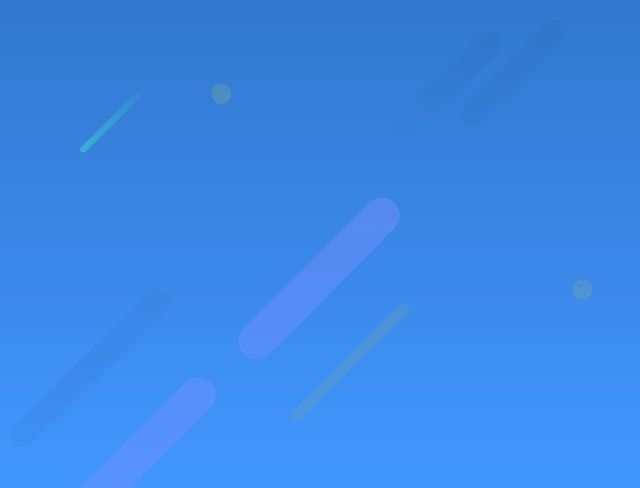
Write a Shadertoy shader that draws this background.

```glsl
// Distance to a capsule in x, position along its axis from a to b in y
vec2 capsule(vec2 p, vec2 a, vec2 b, float radius) {
    vec2 axis = b - a;
    float along = clamp(dot(p - a, axis) / dot(axis, axis), 0.0, 1.0);
    return vec2(length(p - a - axis * along) - radius, along);
}

float cover(float dist) {
    float soft = 0.75 / iResolution.y;
    return 1.0 - smoothstep(-soft, soft, dist);
}

// Blends a capsule whose opacity runs from alphaA to alphaB
void addBar(inout vec3 col, vec2 p, vec2 a, vec2 b, float radius,
            vec3 tint, float alphaA, float alphaB) {
    vec2 bar = capsule(p, a, b, radius);
    col = mix(col, tint, cover(bar.x) * mix(alphaA, alphaB, bar.y));
}

void addDot(inout vec3 col, vec2 p, vec2 center, vec3 tint, float alpha) {
    col = mix(col, tint, cover(length(p - center) - 0.0205) * alpha);
}

void mainImage(out vec4 fragColor, in vec2 fragCoord) {
    vec2 p = fragCoord / iResolution.y;
    p.x *= 1.3128 * iResolution.y / iResolution.x;

    vec3 violet = vec3(0.50, 0.56, 1.0);
    vec3 olive = vec3(0.45, 0.65, 0.60);
    vec3 teal = vec3(0.20, 0.72, 0.81);
    vec3 shade = vec3(0.19, 0.45, 0.77);

    // Vertical sky gradient
    vec3 col = mix(vec3(0.255, 0.59, 1.0), vec3(0.197, 0.470, 0.806), p.y);

    // Faint shadow bars
    addBar(col, p, vec2(1.003, 0.911), vec2(0.834, 0.743), 0.0257, shade, 0.45, 0.1);
    addBar(col, p, vec2(1.139, 0.935), vec2(0.969, 0.765), 0.0245, shade, 0.45, 0.25);
    addBar(col, p, vec2(0.324, 0.382), vec2(0.048, 0.110), 0.0257, shade, 0.17, 0.15);

    // Wide violet bars
    addBar(col, p, vec2(0.783, 0.558), vec2(0.526, 0.300), 0.0368, violet, 0.4, 0.36);
    addBar(col, p, vec2(0.406, 0.190), vec2(0.149, -0.068), 0.0368, violet, 0.36, 0.36);

    // Thin streaks
    addBar(col, p, vec2(0.827, 0.366), vec2(0.610, 0.149), 0.0115, olive, 0.27, 0.27);
    addBar(col, p, vec2(0.171, 0.694), vec2(0.308, 0.829), 0.0065, teal, 0.9, 0.0);

    // Round dots
    addDot(col, p, vec2(0.454, 0.808), olive, 0.38);
    addDot(col, p, vec2(1.195, 0.406), olive, 0.34);

    fragColor = vec4(col, 1.0);
}
```
